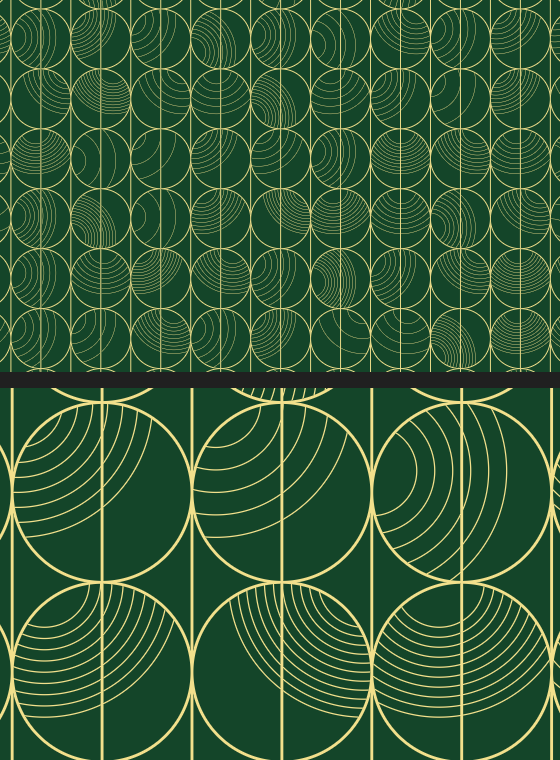
Top, the full canvas; bottom, a detail of the centre.
This pattern is drawn by a WebGL 1 fragment shader. Its source:

```glsl
precision highp float;

// Art deco grid: touching gold circles over vertical gold lines on deep green.
// Each circle clips a fan of fine concentric rings, whose centre slides along
// the left and top sides of its cell and whose ring count varies by hash.

uniform vec2 u_resolution;

float hash(vec2 p) {
    p = fract(p * vec2(0.1031, 0.1137) + 0.317);
    p += dot(p, p.yx + 33.33);
    return fract((p.x + p.y) * p.x * 17.31);
}

// Share of a pixel covered by a line of the given width at a signed distance.
float stroke(float dist, float width, float pixel) {
    float upper = min(dist + 0.5 * pixel, 0.5 * width);
    float lower = max(dist - 0.5 * pixel, -0.5 * width);
    return clamp((upper - lower) / pixel, 0.0, 1.0);
}

// Evenly spaced rings between radii 0.25 and 0.75 of a cell.
float ringFan(vec2 local, vec2 cell, float pixel) {
    // Path runs up the left side, then along the top side.
    float path = 2.0 * hash(cell + 3.7);
    vec2 centre = vec2(max(path - 1.0, 0.0), min(path, 1.0));
    float gaps = 2.0 + floor(9.0 * hash(cell.yx * 1.7 + 21.3));
    float spacing = 0.5 / gaps;
    float radius = distance(local, centre) - 0.25;
    float nearest = clamp(floor(radius / spacing + 0.5), 0.0, gaps);
    return stroke(radius - nearest * spacing, 0.007, pixel);
}

void main() {
    // Cell units: 9.343 circles span the canvas width.
    float pixel = 9.343 / u_resolution.x;
    vec2 grid = gl_FragCoord.xy * pixel - vec2(0.182, 0.057);
    vec2 cell = floor(grid);
    vec2 local = fract(grid);

    // Fine rings, clipped by the circle.
    float rim = length(local - 0.5) - 0.5;
    float inside = clamp(0.5 - rim / pixel, 0.0, 1.0);
    float fine = ringFan(local, cell, pixel) * inside;

    // Circle outlines, and vertical lines at cell edges and centres.
    float outline = stroke(rim, 0.016, pixel);
    float column = (fract(grid.x * 2.0 + 0.5) - 0.5) * 0.5;
    float bold = max(outline, stroke(column, 0.016, pixel));

    vec3 green = vec3(0.08, 0.27, 0.16);
    vec3 gold = vec3(0.95, 0.88, 0.55);
    vec3 color = mix(green, gold, max(fine, bold));
    gl_FragColor = vec4(color, 1.0);
}
```
